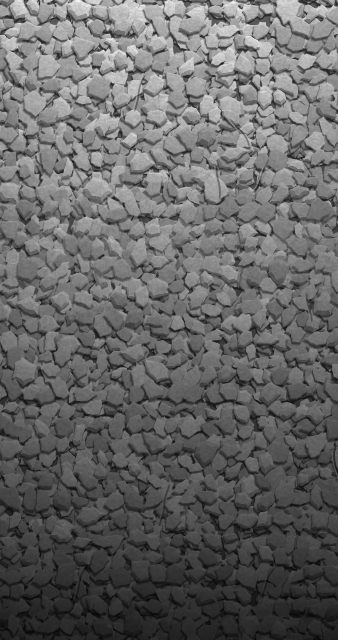
Write a Shadertoy shader that draws this texture.

```glsl
// Bed of grey crushed stone, bright at the top and fading to dark below.
// Layers of jittered convex polygons, each with chamfered facets, a grainy
// surface and a drop shadow; a few thin bent twigs lie on top.

#define STONES_ACROSS 20.0
#define LAYERS 4
#define SIDES 6
#define SHADOW_REACH 0.13
#define SHADOW_DEPTH 0.52
#define TONE_SPREAD 0.30
#define GRAIN 0.20
#define TWIGS 14
#define TONE_BOTTOM 0.215
#define TONE_TOP 0.74

const vec2 LIGHT = vec2(0.29, 0.957);
const float TAU = 6.28318;

float hash(vec2 p) {
    return fract(sin(dot(p, vec2(127.1, 311.7))) * 43758.5453);
}

float noise(vec2 p) {
    vec2 i = floor(p), f = fract(p);
    f = f * f * (3.0 - 2.0 * f);
    return mix(mix(hash(i), hash(i + vec2(1, 0)), f.x),
               mix(hash(i + vec2(0, 1)), hash(i + vec2(1, 1)), f.x), f.y);
}

mat2 rotation(float a) {
    float c = cos(a), s = sin(a);
    return mat2(c, s, -s, c);
}

// Irregular convex polygon: x = distance, yz = normal of the nearest side
vec3 polygon(vec2 p, vec2 id) {
    mat2 turn = rotation(TAU * hash(id + 3.3));
    float stretch = mix(1.0, 1.8, hash(id + 5.7));
    vec2 q = turn * p;
    q.y *= stretch;
    vec3 nearest = vec3(-9.0, 0.0, 0.0);
    for (int i = 0; i < SIDES; i++) {
        float k = float(i);
        float a = TAU * (k + 0.75 * hash(id + 1.7 * k)) / float(SIDES);
        vec2 n = vec2(cos(a), sin(a));
        float d = dot(q, n) - mix(0.42, 0.65, hash(id + 2.3 * k + 9.1));
        if (d > nearest.x) nearest = vec3(d, n);
    }
    vec2 normal = normalize(vec2(nearest.y, nearest.z * stretch) * turn);
    return vec3(nearest.x / sqrt(stretch), normal);
}

// Brightness of one stone: flat top with lit or shaded chamfers
float stoneTone(vec3 shape, vec2 p, vec2 id) {
    float tone = 1.0 + TONE_SPREAD * (hash(id + 21.0) - 0.55);
    float width = hash(id + 31.0);
    float chamfer = mix(0.03, 0.24, width * width);
    float bevel = smoothstep(-chamfer - 0.03, -chamfer + 0.03, shape.x);
    float facing = dot(shape.yz, LIGHT);
    tone *= 1.0 + bevel * (facing > 0.0 ? 0.09 : 0.32) * facing;
    return tone * (1.0 + 0.08 * dot(p, LIGHT));
}

// Draw one layer of stones over the tone below it
float addLayer(float tone, vec2 uv, float layer, float relief) {
    float scale = STONES_ACROSS * (1.20 - 0.09 * layer);
    float soft = 0.8 * scale / iResolution.x;
    float presence = layer > float(LAYERS) - 1.5 ? 0.6 : 0.97;
    vec2 g = uv * scale + 17.3 * layer;
    vec2 cell = floor(g);
    vec2 wobble = 0.08 * (vec2(noise(g * 5.0), noise(g * 5.0 + 40.0)) - 0.5);
    for (int j = 1; j >= -1; j--)
    for (int i = -1; i <= 1; i++) {
        vec2 corner = cell + vec2(float(i), float(j));
        vec2 id = corner + 57.0 * layer;
        if (hash(id + 41.0) > presence) continue;
        vec2 jitter = vec2(hash(id + 11.0), hash(id + 13.0));
        vec2 p = g - corner - mix(vec2(0.2), vec2(0.8), jitter);
        if (dot(p, p) > 1.4) continue;
        p = p * mix(0.85, 1.35, hash(id + 15.0)) + wobble;
        float shadow = polygon(p + LIGHT * SHADOW_REACH, id).x;
        tone *= 1.0 - relief * SHADOW_DEPTH * (1.0 - smoothstep(-0.06, 0.08, shadow));
        tone = max(tone, 0.24);
        vec3 shape = polygon(p, id);
        float outside = smoothstep(-soft, soft, shape.x);
        tone = mix(stoneTone(shape, p, id), tone, outside);
    }
    return tone;
}

// Thin bent twigs, each with a narrow shadow
float addTwigs(float tone, vec2 uv, float height) {
    float soft = 0.8 / iResolution.x;
    for (int i = 0; i < TWIGS; i++) {
        vec2 id = vec2(float(i), 71.0);
        vec2 centre = vec2(hash(id), height * hash(id + 2.0));
        vec2 p = rotation(1.5 * (hash(id + 4.0) - 0.5)) * (uv - centre);
        float reach = mix(0.03, 0.085, hash(id + 6.0));
        p.x += (hash(id + 8.0) - 0.5) * 6.0 * p.y * p.y + 0.002 * sin(p.y * 70.0);
        float ends = 1.0 - smoothstep(reach - 0.01, reach, abs(p.y));
        tone *= 1.0 - 0.35 * ends * (1.0 - smoothstep(0.001, 0.005, abs(p.x - 0.004)));
        float body = 1.0 - smoothstep(0.0016 - soft, 0.0016 + soft, abs(p.x));
        tone = mix(tone, 1.08, 0.7 * ends * body);
    }
    return tone;
}

void mainImage(out vec4 fragColor, in vec2 fragCoord) {
    vec2 uv = fragCoord / iResolution.x;
    float height = iResolution.y / iResolution.x, t = uv.y / height;
    // Stones, flatter in a band above the middle
    float band = (t - 0.62) / 0.09, tone = 0.5;
    float relief = 1.0 - 0.35 * exp(-band * band);
    for (int k = 0; k < LAYERS; k++) tone = addLayer(tone, uv, float(k), relief);
    tone = addTwigs(tone, uv, height);
    // Surface grain, then light falling from the top with darker sides
    float grain = 0.6 * noise(uv * 210.0) + 0.4 * noise(uv * vec2(90.0, 120.0));
    float light = mix(TONE_BOTTOM, TONE_TOP, t) * mix(0.7, 1.0, smoothstep(0.0, 0.2, t));
    light *= 1.0 - 0.7 * pow(abs(uv.x - 0.5), 3.0);
    tone *= light * (1.0 + GRAIN * (grain - 0.5));
    fragColor = vec4(vec3(clamp(tone, 0.0, 1.0)), 1.0);
}
```
